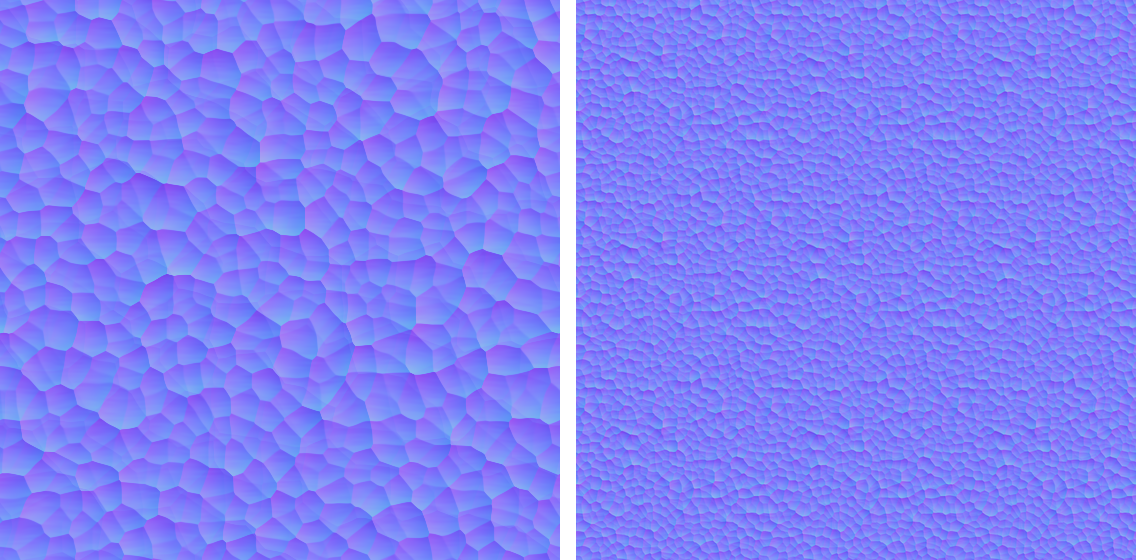
Left: one tile. Right: repeated 3 by 3.
Give the GLSL for this texture map, as a Shadertoy shader.

```glsl
const vec2 CELLS = vec2(24.0);
const vec2 BROAD_CELLS = vec2(13.0);
const vec2 SLOPE = vec2(0.31, 0.42);   // tilt of the bowls across and along
const float BLUE_GAIN = 0.985;

// Integer hash: two values in 0..1
vec2 hash2(vec2 cell, uint seed) {
    uvec2 v = uvec2(cell) + uvec2(seed * 97u, seed * 57u);
    v = v * 1664525u + 1013904223u;
    v.x += v.y * 1664525u;
    v.y += v.x * 1664525u;
    v ^= v >> 16u;
    v.x += v.y * 1664525u;
    v.y += v.x * 1664525u;
    v ^= v >> 16u;
    return vec2(v & 65535u) / 65535.0;
}

// Smooth noise in -1..1 that wraps after a whole period
vec2 wrapNoise(vec2 uv, vec2 period, uint seed) {
    vec2 p = uv * period;
    vec2 i = floor(p);
    vec2 f = p - i;
    f = f * f * (3.0 - 2.0 * f);
    vec2 a = hash2(mod(i, period), seed);
    vec2 b = hash2(mod(i + vec2(1, 0), period), seed);
    vec2 c = hash2(mod(i + vec2(0, 1), period), seed);
    vec2 d = hash2(mod(i + vec2(1, 1), period), seed);
    return mix(mix(a, b, f.x), mix(c, d, f.x), f.y) * 2.0 - 1.0;
}

// Slope of Voronoi bowls, blended softly where neighbours meet
vec2 bowlSlope(vec2 uv, vec2 period, float sharpness, uint seed) {
    vec2 p = uv * period;
    vec2 base = floor(p);
    vec2 slope = vec2(0.0);
    float total = 1e-30;
    for (int y = -2; y <= 2; y++) {
        for (int x = -2; x <= 2; x++) {
            vec2 cell = base + vec2(x, y);
            vec2 toCentre = cell + hash2(mod(cell, period), seed) - p;
            float weight = exp(-sharpness * dot(toCentre, toCentre));
            slope += toCentre * weight;
            total += weight;
        }
    }
    return slope / total;
}

// Fine wavy grain running across the canvas
float grain(vec2 uv) {
    vec2 q = uv + vec2(0.0, 0.007 * wrapNoise(uv, vec2(14.0), 5u).x);
    float coarse = wrapNoise(q, vec2(22.0, 130.0), 6u).x;
    float fine = wrapNoise(q, vec2(36.0, 230.0), 7u).x;
    return 0.5 * coarse + 0.6 * fine;
}

void mainImage(out vec4 fragColor, in vec2 fragCoord) {
    vec2 uv = fragCoord / iResolution.xy;

    // Bend the grid so that cell sizes and edges vary
    vec2 bent = uv + 0.014 * wrapNoise(uv, vec2(9.0), 1u)
                   + 0.002 * wrapNoise(uv, vec2(40.0), 2u);

    // Bowls, faint broad creases and grain add up to one slope
    vec2 tilt = SLOPE * bowlSlope(bent, CELLS, 45.0, 3u);
    tilt += 0.25 * SLOPE * bowlSlope(bent, BROAD_CELLS, 90.0, 4u);
    tilt += 0.025 * wrapNoise(uv, vec2(30.0), 8u);
    tilt += vec2(0.008, 0.042) * grain(uv);

    // Pack the surface normal into colour
    vec3 normal = vec3(tilt, sqrt(max(1.0 - dot(tilt, tilt), 0.0)));
    vec3 colour = 0.5 + 0.5 * normal;
    colour.b *= BLUE_GAIN;
    fragColor = vec4(colour, 1.0);
}
```
